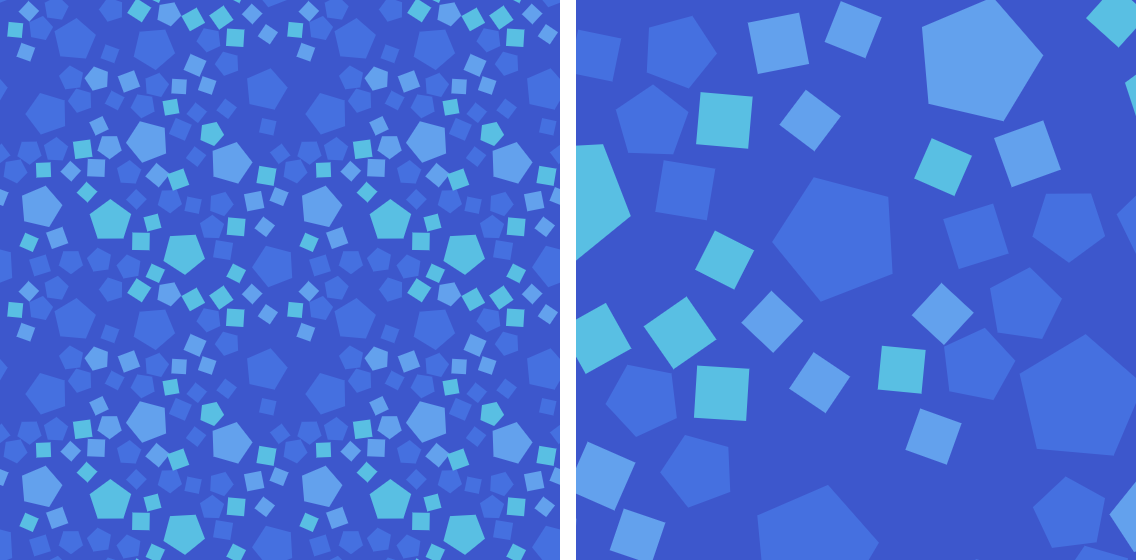
Left, the full canvas; right, a detail of the centre.
Reproduce this pattern procedurally as a WebGL 2 fragment shader.

```glsl
#version 300 es
precision highp float;
// Scattered blue and teal pentagons and squares on royal blue, in a seamless 2 by 2 repeat.

uniform vec2 u_resolution;
out vec4 fragColor;

// Lengths are fractions of one repeat.
#define REPEATS 2.0
#define LARGE_COUNT 10
#define LARGE_RADIUS 0.078
#define LARGE_JITTER 0.068
#define MEDIUM_RADIUS 0.0455
#define SQUARE_RADIUS vec2(0.037, 0.044)
#define GRID vec2(10.0, 12.0)
#define SMALL_JITTER 0.014
#define ROW_BEND 0.02
#define CLEARANCE 0.120
#define MEDIUM_SHARE 0.37
#define SEED 7

const float TAU = 6.2831853;
const vec3 GROUND = vec3(0.24, 0.34, 0.80);
const vec3 BLUE = vec3(0.27, 0.44, 0.88);
const vec3 SKY = vec3(0.39, 0.63, 0.93);
const vec3 TEAL = vec3(0.35, 0.75, 0.89);

// Integer hash giving three values in 0..1.
vec3 hash3(ivec3 id) {
    uvec3 v = uvec3(id) * 1664525u + 1013904223u;
    v.x += v.y * v.z; v.y += v.z * v.x; v.z += v.x * v.y;
    v ^= v >> 16u;
    v.x += v.y * v.z; v.y += v.z * v.x; v.z += v.x * v.y;
    return vec3(v >> 8u) / float(1 << 24);
}

// Shortest offset between two points of the wrapping tile.
vec2 wrapOffset(vec2 d) {
    return d - round(d);
}

vec2 discOffset(vec2 h, float radius) {
    float a = TAU * h.x;
    return radius * sqrt(h.y) * vec2(cos(a), sin(a));
}

// Distance to a regular polygon with the given circumradius.
float polygon(vec2 p, float sides, float radius, float turn) {
    float sector = TAU / sides;
    float a = mod(atan(p.y, p.x) - turn, sector) - 0.5 * sector;
    return length(p) * cos(a) - radius * cos(0.5 * sector);
}

// Large shapes sit on a jittered, slanted square lattice.
vec2 largeCentre(int i, vec3 h) {
    return fract(float(i) * vec2(0.1, 0.3) + discOffset(h.xy, LARGE_JITTER));
}

bool clearOfLarge(vec2 centre) {
    for (int i = 0; i < LARGE_COUNT; i++) {
        vec2 other = largeCentre(i, hash3(ivec3(i, 31, SEED)));
        if (length(wrapOffset(centre - other)) < CLEARANCE) return false;
    }
    return true;
}

// Picks a colour from the limits of the blue and sky shares.
vec3 tint(float h, vec2 limits) {
    return h < limits.x ? BLUE : h < limits.y ? SKY : TEAL;
}

void main() {
    vec2 p = fract(gl_FragCoord.xy / u_resolution * REPEATS);
    float pixel = REPEATS / min(u_resolution.x, u_resolution.y);
    vec3 color = GROUND;

    // Large pentagons
    for (int i = 0; i < LARGE_COUNT; i++) {
        vec3 h = hash3(ivec3(i, 31, SEED));
        vec2 d = wrapOffset(p - largeCentre(i, h));
        float dist = polygon(d, 5.0, LARGE_RADIUS, TAU * h.z);
        float rank = (float((i * 7) % LARGE_COUNT) + 0.5) / float(LARGE_COUNT);
        color = mix(color, tint(rank, vec2(0.5, 0.8)), clamp(0.5 - dist / pixel, 0.0, 1.0));
    }

    // Medium pentagons and squares on staggered rows, left out near large ones
    float homeRow = floor(p.y * GRID.y);
    for (int j = -1; j <= 1; j++) {
        float row = homeRow + float(j);
        float stagger = 0.5 * mod(row, 2.0);
        float homeColumn = floor(p.x * GRID.x - stagger);
        for (int i = -1; i <= 1; i++) {
            float column = homeColumn + float(i);
            ivec2 id = ivec2(mod(vec2(column, row), GRID));
            vec3 place = hash3(ivec3(id, SEED + 1));
            vec3 look = hash3(ivec3(id, SEED + 2));

            vec2 centre = (vec2(column + stagger, row) + 0.5) / GRID;
            centre.y += ROW_BEND * sin(TAU * centre.x);
            centre += discOffset(place.xy, SMALL_JITTER);

            bool medium = look.x < MEDIUM_SHARE;
            float squareRadius = mix(SQUARE_RADIUS.x, SQUARE_RADIUS.y, step(0.65, look.z));
            float radius = medium ? MEDIUM_RADIUS : squareRadius;
            vec2 d = p - centre;
            if (length(d) > radius + pixel || !clearOfLarge(centre)) continue;

            float dist = polygon(d, medium ? 5.0 : 4.0, radius, TAU * place.z);
            vec3 paint = tint(look.y, medium ? vec2(0.56, 0.70) : vec2(0.24, 0.72));
            color = mix(color, paint, clamp(0.5 - dist / pixel, 0.0, 1.0));
        }
    }

    fragColor = vec4(color, 1.0);
}
```
